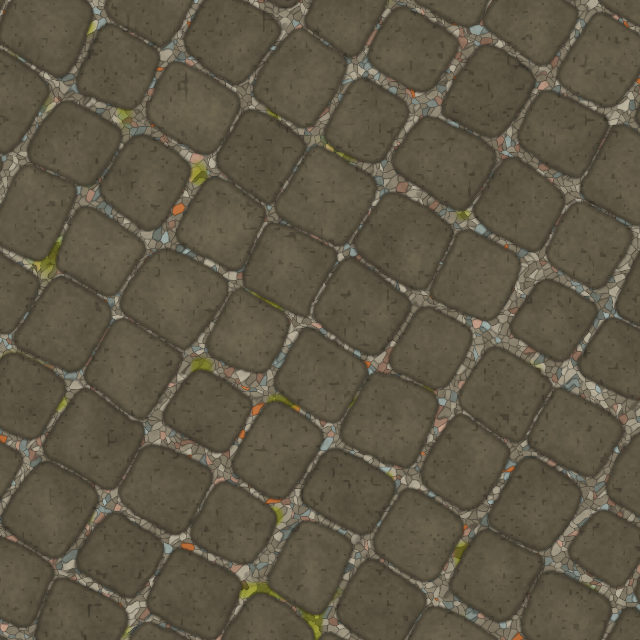
A WebGL 1 fragment shader for this texture:

```glsl
precision highp float;
uniform vec2 u_resolution;

#define CELLS 7.68
#define TILT radians(30.0)
#define PHASE vec2(0.735, -0.13)
#define HALF_SIZE 0.448
#define SIZE_VARY 0.06
#define CORNER 0.13
#define SEAM 0.016
#define PEBBLES 92.0
#define STONE vec3(0.368, 0.338, 0.268)
#define GRIT_DARK vec3(0.41, 0.375, 0.305)
#define GRIT_LIGHT vec3(0.71, 0.68, 0.60)
#define MOSS vec3(0.46, 0.47, 0.10)

float hash(vec2 p) {
  vec3 q = fract(p.xyx * vec3(0.1031, 0.1030, 0.0973));
  q += dot(q, q.yzx + 33.33);
  return fract((q.x + q.y) * q.z);
}

vec2 hash2(vec2 p) {
  return vec2(hash(p), hash(p + 47.3));
}

float noise(vec2 p) {
  vec2 i = floor(p), f = fract(p);
  f = f * f * (3.0 - 2.0 * f);
  return mix(mix(hash(i), hash(i + vec2(1, 0)), f.x),
             mix(hash(i + vec2(0, 1)), hash(i + vec2(1, 1)), f.x), f.y);
}

float fbm(vec2 p) {
  float sum = 0.0, amp = 0.533;
  for (int i = 0; i < 4; i++) {
    sum += amp * noise(p);
    p = p * 2.03 + 17.1;
    amp *= 0.5;
  }
  return sum;
}

// Signed distance to one irregular, slightly bulging stone
float stoneDistance(vec2 p, vec2 id) {
  vec2 shape = hash2(id + 11.0) - 0.5;
  float turn = (hash(id + 29.0) - 0.5) * 0.16;
  p -= (hash2(id + 5.0) - 0.5) * 0.09;
  p += turn * vec2(-p.y, p.x);
  p *= 1.0 + 0.22 * shape * p.yx;
  vec2 halfSize = HALF_SIZE + SIZE_VARY * 2.0 * (hash2(id + 71.0) - 0.5);
  halfSize += 0.015 - 0.17 * p.yx * p.yx;
  vec2 q = abs(p) - halfSize + CORNER;
  return length(max(q, 0.0)) + min(max(q.x, q.y), 0.0) - CORNER;
}

// Nearest stone: x = distance, yz = its cell
vec3 paving(vec2 p) {
  vec2 cell = floor(p), nearestId = cell;
  float nearest = 9.0, second = 9.0;
  for (int y = -1; y <= 1; y++) {
    for (int x = -1; x <= 1; x++) {
      vec2 id = cell + vec2(x, y);
      float d = stoneDistance(p - id - 0.5, id);
      if (d < nearest) {
        second = nearest;
        nearest = d;
        nearestId = id;
      } else {
        second = min(second, d);
      }
    }
  }
  return vec3(max(nearest, 0.5 * (nearest - second) + SEAM), nearestId);
}

// Gravel of mixed sizes with a few tinted pebbles
vec3 gravel(vec2 uv) {
  vec2 p = uv * PEBBLES + 1.2 * noise(uv * 60.0);
  vec2 cell = floor(p), pebble = cell;
  float nearest = 9.0, second = 9.0;
  for (int y = -1; y <= 1; y++) {
    for (int x = -1; x <= 1; x++) {
      vec2 id = cell + vec2(x, y);
      float d = length(id + hash2(id) - p) - 0.4 * hash(id + 91.0);
      if (d < nearest) {
        second = nearest;
        nearest = d;
        pebble = id;
      } else {
        second = min(second, d);
      }
    }
  }
  float tone = hash(pebble + 13.0);
  vec3 color = mix(GRIT_DARK, GRIT_LIGHT, tone * tone * 0.75 + 0.3 * fbm(uv * 130.0));
  float tint = hash(pebble + 57.0);
  color *= mix(vec3(1.0), vec3(0.88, 1.0, 1.1), step(0.88, tint));
  color *= mix(vec3(1.0), vec3(1.08, 0.92, 0.9), step(tint, 0.09));
  color = mix(color, vec3(0.72, 0.40, 0.18), 0.8 * step(tint, 0.008));
  color *= mix(0.74, 1.04, smoothstep(0.0, 0.28, second - nearest));
  float moss = smoothstep(0.80, 0.92, noise(uv * 17.0 + 3.7));
  return mix(color, MOSS * (0.7 + 0.6 * tone), 0.75 * moss);
}

// Worn stone face: mottling, faint streaks, grain and pits
vec3 stoneFace(vec2 uv, vec2 id, float depth) {
  float shade = 0.95 + 0.08 * hash(id + 83.0);
  shade += 0.20 * (fbm(uv * 22.0 + id) - 0.5);
  shade += 0.16 * (noise(uv * vec2(26.0, 9.0) + id * 3.1) - 0.5) * smoothstep(0.05, 0.3, depth);
  shade += 0.20 * (fbm(uv * 150.0) - 0.5);
  shade -= 0.20 * smoothstep(0.80, 0.95, noise(uv * 165.0 + 9.0));
  shade *= mix(0.76, 1.0, smoothstep(0.0, 0.07, depth));
  return STONE * (shade + 0.05 * smoothstep(0.1, 0.4, depth));
}

void main() {
  vec2 uv = gl_FragCoord.xy / u_resolution.y;
  float c = cos(TILT), s = sin(TILT);
  vec2 p = vec2(c * uv.x - s * uv.y, s * uv.x + c * uv.y) * CELLS + PHASE;
  p += 0.10 * (vec2(noise(uv * 9.0), noise(uv * 9.0 + 31.0)) - 0.5);
  vec3 stone = paving(p);
  float d = stone.x + 0.035 * (fbm(uv * 55.0) - 0.5);

  float soft = CELLS / u_resolution.y;
  vec3 joint = gravel(uv) * mix(0.66, 1.0, smoothstep(0.0, 0.035, d));
  vec3 color = mix(stoneFace(uv, stone.yz, -d), joint, smoothstep(-soft, soft, d));
  gl_FragColor = vec4(color, 1.0);
}
```
